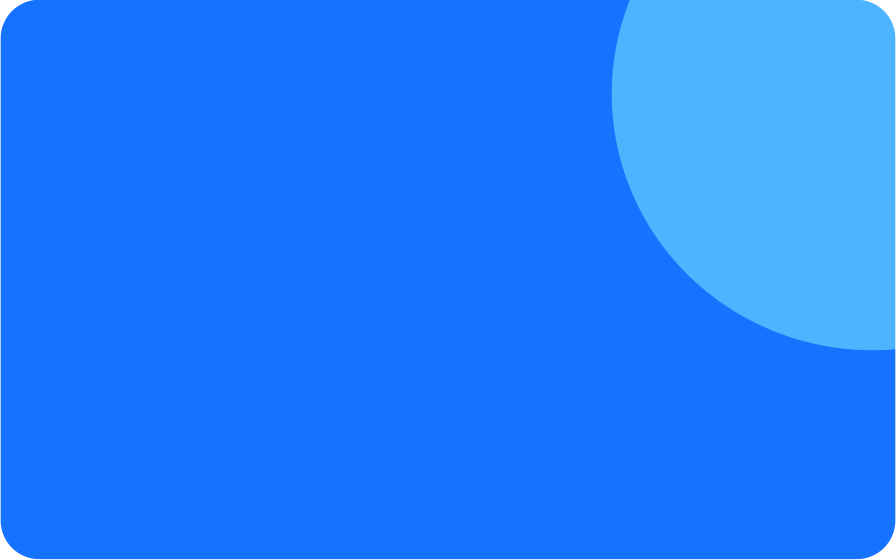
Give the GLSL for this background, as a Shadertoy shader.

```glsl
// A flat blue card with rounded corners on white, with a large pale blue
// disc cut off by its upper right edges. Both shapes come from distance
// functions and are blended with edges one pixel wide.

const vec3 PAPER = vec3(1.0);
const vec3 CARD_BLUE = vec3(0.082, 0.45, 1.0);
const vec3 DISC_BLUE = vec3(0.306, 0.706, 1.0);

// Signed distance to a box with rounded corners.
float roundedBox(vec2 p, vec2 halfSize, float radius) {
    vec2 q = abs(p) - halfSize + radius;
    return length(max(q, 0.0)) + min(max(q.x, q.y), 0.0) - radius;
}

// Approximate signed distance to an ellipse, accurate near its edge.
float ellipse(vec2 p, vec2 radii) {
    float k = length(p / radii);
    float slope = length(p / (radii * radii));
    return k * (k - 1.0) / max(slope, 1e-4);
}

// Coverage of a shape: 1 inside, 0 outside.
float coverage(float dist, float pixel) {
    return clamp(0.5 - dist / pixel, 0.0, 1.0);
}

void mainImage(out vec4 fragColor, in vec2 fragCoord) {
    // Canvas units: height is 1, width is 1.6.
    vec2 p = fragCoord / iResolution.xy * vec2(1.6, 1.0);
    float pixel = 1.0 / iResolution.y;

    // The card leaves only a hairline margin at the sides and bottom.
    float card = roundedBox(p - vec2(0.8, 0.501), vec2(0.7988, 0.4995), 0.069);
    float disc = ellipse(p - vec2(1.558, 0.8326), vec2(0.4656, 0.458));

    // The disc lies on the card and is clipped by it.
    vec3 color = mix(CARD_BLUE, DISC_BLUE, coverage(disc, pixel));
    color = mix(PAPER, color, coverage(card, pixel));
    fragColor = vec4(color, 1.0);
}
```
